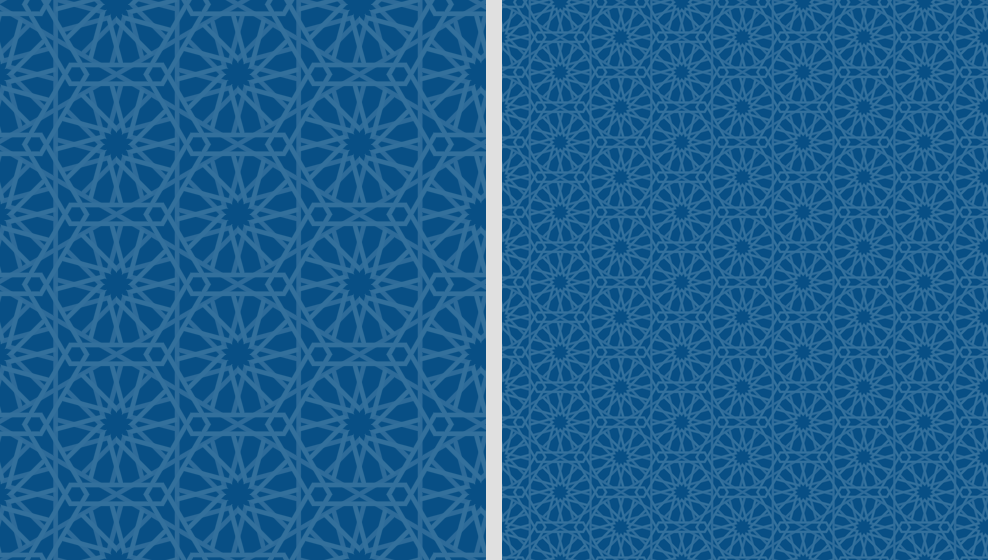
Left, the tile; right, the same tile 2 across and 2 down.
Give the GLSL for this pattern, as a WebGL 2 fragment shader.

```glsl
#version 300 es
precision highp float;
// Twelve-fold strapwork rosettes on a triangular lattice, two by four repeats.
// Each point is folded into the hexagonal cell of its nearest rosette, where
// rotated straight lines form the frame, the linking bars and the star arms.

uniform vec2 u_resolution;
out vec4 fragColor;

const float PI = 3.14159265;
const vec2 REPEATS = vec2(2.0, 4.0);
const vec2 PERIOD = vec2(1.7320508, 1.0);   // rosette spacing is one unit
const vec2 FIRST_CENTRE = vec2(0.2395, 0.2422);
const float FRAME_RADIUS = 0.4330127;       // apothem of the twelve-sided frame
const float ARM_OFFSET = 0.078;             // distance of the arms from the centre
const float HALF_WIDTH = 0.0168;

const vec3 GROUND = vec3(0.03, 0.31, 0.52);
const vec3 STRAP_UNDER = vec3(0.18, 0.42, 0.60);
const vec3 STRAP_OVER = vec3(0.20, 0.44, 0.61);

vec2 direction(float angle) {
  return vec2(cos(angle), sin(angle));
}

// Offset from the nearest centre of the half-drop lattice.
vec2 nearestCentre(vec2 p, vec2 period) {
  vec2 a = mod(p + 0.5 * period, period) - 0.5 * period;
  vec2 b = mod(p, period) - 0.5 * period;
  return dot(a, a) < dot(b, b) ? a : b;
}

float coverage(float dist, float halfWidth, float blur) {
  return 1.0 - smoothstep(-blur, blur, dist - halfWidth);
}

// Distances to the frame lines: x = long straight lines, y = bars, z = reach.
vec3 frameLines(vec2 q, float radius) {
  vec3 d = vec3(1.0, 1.0, 0.0);
  for (int k = 0; k < 12; k++) {
    float along = dot(q, direction(float(k) * PI / 6.0));
    float dist = abs(along - radius);
    if (k % 2 == 0) d.x = min(d.x, dist);
    else d.y = min(d.y, dist);
    d.z = max(d.z, along);
  }
  return d;
}

// Distances to the star arms, left-handed in x and right-handed in y.
vec2 starArms(vec2 q, float offset, float halfWidth) {
  vec2 d = vec2(1.0);
  for (int k = 0; k < 12; k++) {
    vec2 n = direction((float(k) + 0.5) * PI / 6.0);
    float s = dot(q, n);
    float t = dot(q, vec2(-n.y, n.x));
    // The diagonal cut mitres the joints around the central star.
    float dist = max(abs(s - offset), s - abs(t) + 0.75 * halfWidth);
    if (t < 0.0) d.x = min(d.x, dist);
    else d.y = min(d.y, dist);
  }
  return d;
}

void main() {
  vec2 uv = gl_FragCoord.xy / u_resolution;
  vec2 q = nearestCentre((uv - FIRST_CENTRE) * REPEATS * PERIOD, PERIOD);
  float blur = 0.8 * REPEATS.y / u_resolution.y;

  // Arms stop at the frame.
  vec3 frame = frameLines(q, FRAME_RADIUS);
  vec2 arms = starArms(q, ARM_OFFSET, HALF_WIDTH);
  arms = max(arms, vec2(frame.z - FRAME_RADIUS + HALF_WIDTH));

  // Lay the darker straps first, then the lighter ones across them.
  float under = coverage(min(arms.x, frame.x), HALF_WIDTH, blur);
  float over = coverage(min(arms.y, frame.y), HALF_WIDTH, blur);
  vec3 color = mix(GROUND, STRAP_UNDER, under);
  color = mix(color, STRAP_OVER, over);
  fragColor = vec4(color, 1.0);
}
```
